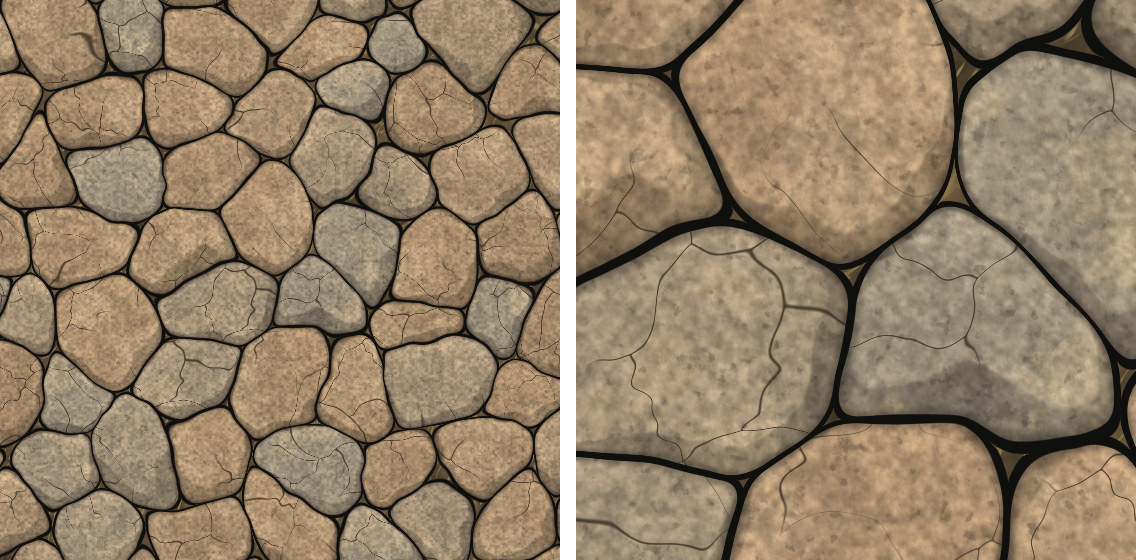
Left, the full canvas; right, a detail of the centre.
Give the GLSL for this texture, as a WebGL 2 fragment shader.

```glsl
#version 300 es
precision highp float;

uniform vec2 u_resolution;
out vec4 fragColor;

struct Cell {
  float edge;   // rounded distance to the cell border
  vec2 offset;  // position relative to the cell site
  float id;     // random value of the cell
};

float hash(vec2 p) {
  return fract(sin(dot(p, vec2(127.1, 311.7))) * 43758.545);
}

float noise(vec2 p) {
  vec2 i = floor(p), f = fract(p);
  f = f * f * (3.0 - 2.0 * f);
  float low = mix(hash(i), hash(i + vec2(1, 0)), f.x);
  float high = mix(hash(i + vec2(0, 1)), hash(i + vec2(1, 1)), f.x);
  return mix(low, high, f.y);
}

float fbm(vec2 p) {
  float sum = 0.0, amp = 0.5;
  for (int i = 0; i < 5; i++) {
    sum += amp * noise(p);
    p = mat2(1.6, 1.2, -1.2, 1.6) * p + 7.3;
    amp *= 0.5;
  }
  return sum;
}

vec2 warp(vec2 p, float frequency, float amount) {
  vec2 q = p * frequency;
  return p + amount * (vec2(noise(q), noise(q + 37.4)) - 0.5);
}

float smoothMin(float a, float b, float k) {
  float h = max(k - abs(a - b), 0.0) / k;
  return min(a, b) - h * h * k * 0.25;
}

// Staggered, jittered site; z is the weight that varies cell size
vec3 site(vec2 cell, vec2 grid, float jitter, float weight) {
  vec2 random = vec2(hash(cell + 3.7), hash(cell + 19.1)) - 0.5;
  vec2 stagger = vec2(0.5 * mod(cell.y, 2.0), 0.5);
  return vec3((cell + stagger + jitter * random) / grid, weight * hash(cell + 51.3));
}

Cell weightedCells(vec2 p, vec2 grid, float jitter, float weight, float rounding) {
  vec2 home = floor(p * grid), nearest = home;
  vec3 own = vec3(0.0);
  float best = 1e5;
  for (int y = -2; y <= 2; y++)
  for (int x = -2; x <= 2; x++) {
    vec2 cell = home + vec2(x, y);
    vec3 s = site(cell, grid, jitter, weight);
    float power = dot(p - s.xy, p - s.xy) - s.z;
    if (power < best) { best = power; nearest = cell; own = s; }
  }
  float edge = 1.0;
  for (int y = -2; y <= 2; y++)
  for (int x = -2; x <= 2; x++) {
    if (x == 0 && y == 0) continue;
    vec3 s = site(nearest + vec2(x, y), grid, jitter, weight);
    vec2 span = s.xy - own.xy;
    float gap = max(length(span), 1e-4);
    float d = dot(0.5 * (own.xy + s.xy) - p, span / gap) + 0.5 * (own.z - s.z) / gap;
    edge = smoothMin(edge, d, rounding);
  }
  return Cell(edge, p - own.xy, hash(nearest + 8.2));
}

// Dry straw and soil between the stones
vec3 debris(vec2 p) {
  vec2 q = warp(p, 18.0, 0.04);
  float straw = max(noise(vec2(q.x + q.y, q.x - q.y) * vec2(50, 230)),
                    noise(vec2(q.x - 0.4 * q.y, q.y) * vec2(210, 55)));
  vec3 soil = mix(vec3(0.2, 0.17, 0.12), vec3(0.5, 0.41, 0.29), fbm(p * 60.0));
  return mix(soil, vec3(0.58, 0.49, 0.3), smoothstep(0.72, 0.95, straw));
}

vec3 stoneSurface(vec2 p, Cell stone, float px) {
  float id = stone.id;
  vec2 local = p + id * 13.0;
  vec3 color = mix(vec3(0.655, 0.545, 0.42), vec3(0.605, 0.555, 0.475), smoothstep(0.45, 0.9, id));
  color *= 0.97 + 0.07 * fract(id * 17.0) + 0.55 * stone.offset.y;

  // Chalky patches, mottling and grain
  float patches = smoothstep(0.5, 0.6, fbm(local * 14.0) + 0.12 * (noise(p * 150.0) - 0.5));
  color = mix(color, vec3(0.78, 0.68, 0.54), 0.4 * patches);
  color *= 0.88 + 0.24 * fbm(local * 40.0);
  color *= 0.74 + 0.54 * fbm(p * 210.0);
  color *= 1.0 - 0.18 * smoothstep(0.62, 0.76, fbm(p * 150.0 + 5.0));

  // Chipped lower facet and darkened rim
  float facing = dot(normalize(stone.offset + 1e-5), vec2(-0.35, 0.94));
  float width = 0.002 + 0.018 * smoothstep(0.2, -0.9, facing);
  float facet = stone.edge - width - 0.032 * (fbm(local * 17.0) - 0.5);
  color *= mix(0.83, 1.0, smoothstep(-0.0015, 0.0015, facet));
  color *= 1.0 + 0.05 * smoothstep(0.012, 0.0, abs(facet - 0.006));
  color *= mix(0.7, 1.0, smoothstep(0.001, 0.008, stone.edge));

  // Branching hairline cracks
  vec2 bent = warp(warp(local, 14.0, 0.06), 60.0, 0.012);
  float crack = weightedCells(bent, vec2(13, 11), 0.9, 0.0, 0.001).edge;
  float visible = smoothstep(0.38, 0.62, noise(local * 11.0 + 4.0));
  float line = 1.0 - smoothstep(0.0, 0.0005 + px * 0.6, crack);
  return mix(color, vec3(0.2, 0.16, 0.12), 0.8 * line * visible);
}

void main() {
  vec2 p = gl_FragCoord.xy / u_resolution.y;
  float px = 1.0 / u_resolution.y;
  vec2 bent = warp(warp(p, 8.0, 0.055), 32.0, 0.008);
  float rounding = mix(0.014, 0.034, noise(p * 5.0 + 2.0));
  Cell stone = weightedCells(bent, vec2(6.3, 8.0), 0.68, 0.006, rounding);

  vec3 color = mix(debris(p), stoneSurface(p, stone, px), smoothstep(-px, px, stone.edge));
  float halfWidth = 0.0013 + 0.0014 * noise(p * 25.0);
  float outline = 1.0 - smoothstep(halfWidth - px * 0.6, halfWidth + px * 0.6, abs(stone.edge));
  fragColor = vec4(mix(color, vec3(0.06, 0.057, 0.05), outline), 1.0);
}
```
